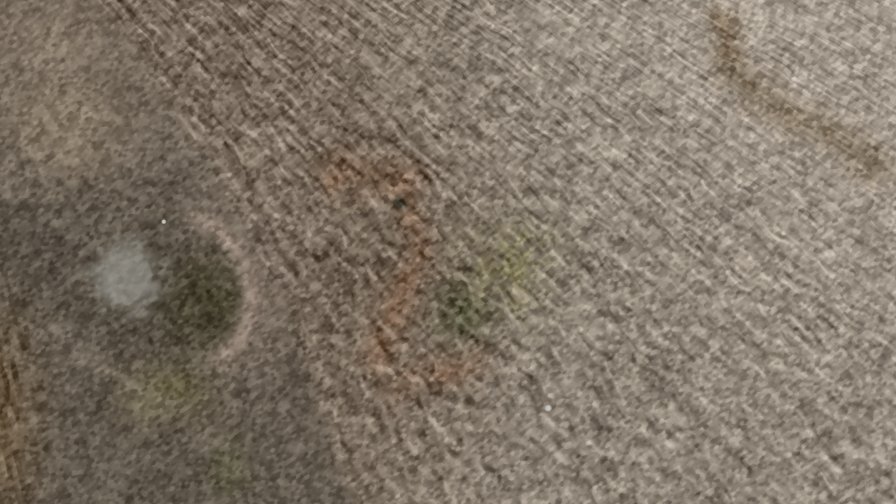
Reproduce this texture procedurally as a Shadertoy shader.

```glsl
// Aerial view of a dry ploughed field with a weedy margin, a bald spot and a curved track
vec2 hash2(vec2 c) {
    vec3 q = fract(vec3(c.xyx) * vec3(0.1031, 0.1030, 0.0973));
    q += dot(q, q.yzx + 33.33);
    return fract((q.xx + q.yz) * q.zy);
}

// Smooth cellular noise: random cell values blended by distance, about -1 to 1
float cells(vec2 p) {
    vec2 base = floor(p), f = p - base;
    float sum = 0.0, weight = 0.0;
    for (int j = -1; j <= 1; j++)
    for (int i = -1; i <= 1; i++) {
        vec2 o = vec2(i, j), h = hash2(base + o);
        vec2 d = o + 0.1 + 0.8 * h - f;
        float w = exp(-6.0 * dot(d, d));
        sum += w * (fract(h.x * 37.0 + h.y * 91.0) * 2.0 - 1.0);
        weight += w;
    }
    return sum / weight;
}

float blob(vec2 p, vec2 centre, vec2 radius) {
    vec2 d = (p - centre) / radius;
    return exp(-dot(d, d));
}

float streak(vec2 p, vec2 a, vec2 b, float width) {
    vec2 pa = p - a, ba = b - a;
    float d = length(pa - ba * clamp(dot(pa, ba) / dot(ba, ba), 0.0, 1.0)) / width;
    return exp(-d * d);
}

void stain(inout vec3 col, vec3 tint, float amount, vec2 p, vec2 centre, vec2 radius) {
    col = mix(col, tint, amount * blob(p, centre, radius));
}

float speck(vec2 p, vec2 c, float r) {
    return 1.0 - smoothstep(r * 0.5, r * 1.5, length(p - c));
}

void mainImage(out vec4 fragColor, in vec2 fragCoord) {
    vec2 p = fragCoord / iResolution.y;

    // Layered noise on turned axes, and ragged coordinates for the patches
    vec2 g = mat2(0.8, -0.6, 0.6, 0.8) * p;
    float broad = cells(g * 9.0), medium = cells(g * 24.0 + 7.0);
    float clump = cells(g * vec2(48.0, 72.0) + 3.0), fine = cells(g * vec2(105.0, 150.0) + 19.0);
    vec2 w = p + 0.010 * vec2(broad, medium) + 0.007 * vec2(medium, clump);

    // Curved furrow coordinate, zero on the field margin
    float margin = 0.70 - 0.22 * p.y - 0.28 * p.y * p.y;
    float furrow = (p.x - margin) / (1.65 - 0.65 * p.y);
    float field = smoothstep(-0.03, 0.02, w.x - margin);

    // Base soil tones
    vec3 verge = mix(vec3(0.385, 0.35, 0.305), vec3(0.46, 0.415, 0.365), smoothstep(0.5, 0.85, w.y));
    vec3 soil = mix(vec3(0.475, 0.425, 0.37), vec3(0.55, 0.51, 0.46), smoothstep(0.5, 1.15, w.x));
    soil += 0.09 * smoothstep(1.5, 2.6, w.x + w.y);
    vec3 col = mix(verge, soil, field);

    // Verge: straw, dry grass and weeds
    stain(col, vec3(0.57, 0.51, 0.43), 0.65, w, vec2(0.12, 0.74), vec2(0.10, 0.11));
    stain(col, vec3(0.55, 0.49, 0.42), 0.5, w, vec2(0.10, 0.93), vec2(0.10, 0.05));
    stain(col, vec3(0.32, 0.295, 0.26), 0.6, w, vec2(0.05, 0.50), vec2(0.12, 0.14));
    stain(col, vec3(0.27, 0.245, 0.195), 0.9, w, vec2(0.38, 0.385), vec2(0.11, 0.12));
    stain(col, vec3(0.32, 0.31, 0.21), 0.5, w, vec2(0.42, 0.40), vec2(0.06, 0.10));
    stain(col, vec3(0.45, 0.42, 0.28), 0.6, w, vec2(0.33, 0.22), vec2(0.08, 0.05));
    stain(col, vec3(0.34, 0.34, 0.23), 0.5, w, vec2(0.45, 0.07), vec2(0.05, 0.06));
    float blades = cells(vec2(p.x * 95.0 + p.y * 25.0, p.y * 22.0 - p.x * 12.0));
    stain(col, vec3(0.42, 0.345, 0.25) + 0.15 * blades, 0.8, w, vec2(0.0, 0.17), vec2(0.075, 0.22));

    // Track curling around the weeds, with a paler wheel mark inside
    vec2 t = mix(p, w, 0.5) - vec2(0.35, 0.415);
    float angle = atan(t.y, t.x), radius = length(t);
    float arc = smoothstep(-1.5, -0.7, angle) * (1.0 - smoothstep(1.1, 1.7, angle));
    float ring = (radius - 0.150) / 0.020, bed = (radius - 0.195) / 0.05;
    col = mix(col, vec3(0.465, 0.415, 0.37), 0.8 * arc * exp(-bed * bed));
    col = mix(col, vec3(0.57, 0.51, 0.46), arc * exp(-ring * ring));
    float wheel = streak(w, vec2(0.11, 0.36), vec2(0.20, 0.27), 0.012);
    wheel = max(wheel, streak(w, vec2(0.20, 0.27), vec2(0.45, 0.12), 0.014));
    col = mix(col, vec3(0.50, 0.46, 0.40), 0.5 * wheel);

    // Bald spot
    float bald = smoothstep(0.2, 0.75, blob(w, vec2(0.25, 0.447), vec2(0.073, 0.08)) + 0.15 * clump);
    col = mix(col, vec3(0.54, 0.53, 0.50), 0.9 * bald);

    // Rusty crescent and weeds in mid field
    stain(col, vec3(0.41, 0.35, 0.29), 0.65, w, vec2(0.76, 0.42), vec2(0.17, 0.24));
    float rust = streak(w, vec2(0.67, 0.66), vec2(0.80, 0.64), 0.040);
    rust = max(rust, streak(w, vec2(0.80, 0.64), vec2(0.83, 0.50), 0.028));
    rust = max(rust, 0.8 * streak(w, vec2(0.82, 0.46), vec2(0.75, 0.28), 0.035));
    rust = max(rust, 0.8 * streak(w, vec2(0.78, 0.23), vec2(0.93, 0.28), 0.035));
    col = mix(col, vec3(0.49, 0.37, 0.285), rust * (0.7 + 0.25 * medium));
    stain(col, vec3(0.27, 0.275, 0.18), 0.85, w, vec2(0.92, 0.38), vec2(0.045, 0.055));
    stain(col, vec3(0.20, 0.20, 0.15), 0.9, w, vec2(0.80, 0.595), vec2(0.018, 0.014));
    stain(col, vec3(0.45, 0.425, 0.275), 0.45 + 0.4 * clump, w, vec2(1.01, 0.47), vec2(0.09));

    // Brown band in the pale corner
    float band = streak(w, vec2(1.44, 0.96), vec2(1.46, 0.86), 0.030);
    band = max(band, 0.75 * streak(w, vec2(1.46, 0.85), vec2(1.75, 0.67), 0.035));
    col = mix(col, vec3(0.45, 0.38, 0.29), band * (0.7 + 0.25 * medium));

    // Furrows: broken ridges, long ruts and clods lit from one side
    float ridge = sin(furrow * 150.0 + 1.6 * broad + 0.9 * medium);
    float rut = pow(0.5 + 0.5 * sin(furrow * 43.0 + 0.3 * broad), 24.0);
    vec2 clodPos = vec2(furrow * 88.0 + 0.5 * medium, p.y * 40.0);
    float clod = cells(clodPos) - cells(clodPos + vec2(0.5, 0.35));
    float relief = 0.014 * ridge - 0.05 * rut * (0.7 + 0.4 * medium) + 0.085 * clod;
    col += relief * mix(0.2, 1.0, field) * (1.0 - 0.4 * smoothstep(1.9, 2.5, p.x + p.y));

    // Stubble grain, softer on the verge and the bald spot
    float grain = 0.015 * broad + 0.025 * medium + 0.055 * clump + 0.10 * fine;
    col += grain * mix(0.8, 1.0, field) * (1.0 - 0.6 * bald) * vec3(1.0, 0.98, 0.93);

    // Pale stones
    float stones = speck(p, vec2(1.088, 0.19), 0.006) + speck(p, vec2(0.325, 0.56), 0.004);
    col = mix(col, vec3(0.78, 0.77, 0.75), stones);
    fragColor = vec4(clamp(col, 0.0, 1.0), 1.0);
}
```
